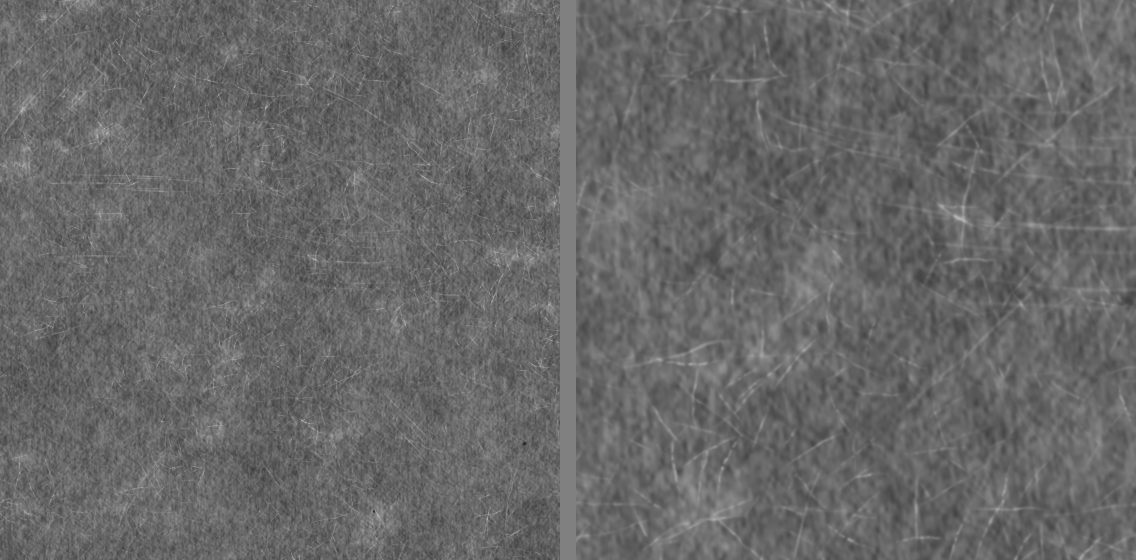
Left, the full canvas; right, a detail of the centre.
A three.js fragment shader for this texture:

```glsl
varying vec2 vUv;

const float PI = 3.14159;
const vec3 BASE_GREY = vec3(0.393);
const vec3 PIT_GREY = vec3(0.13);

float hash(vec2 p) {
  vec3 q = fract(p.xyx * 0.1031);
  q += dot(q, q.yzx + 33.33);
  return fract((q.x + q.y) * q.z);
}

vec2 hash2(vec2 p) {
  return vec2(hash(p), hash(p + 71.7));
}

float noise(vec2 p) {
  vec2 i = floor(p);
  vec2 f = fract(p);
  f = f * f * (3.0 - 2.0 * f);
  return mix(mix(hash(i), hash(i + vec2(1.0, 0.0)), f.x),
             mix(hash(i + vec2(0.0, 1.0)), hash(i + 1.0), f.x), f.y);
}

vec2 rotate(vec2 p, float angle) {
  float c = cos(angle);
  float s = sin(angle);
  return vec2(c * p.x + s * p.y, c * p.y - s * p.x);
}

float fbm(vec2 p) {
  float sum = 0.0;
  float gain = 0.5;
  for (int i = 0; i < 5; i++) {
    sum += gain * noise(p);
    p = rotate(p, 0.6) * 2.03 + 17.3;
    gain *= 0.55;
  }
  return sum / 1.055;
}

// Noise stretched along one direction, centred on zero
float fibres(vec2 p, float angle, vec2 frequency) {
  return noise(rotate(p, angle) * frequency + 400.0) - 0.5;
}

float softLine(float dist, float width) {
  return exp(-dist * dist / (width * width));
}

// One bent, tapered scratch per cell; reach is its half length in cells
float scratches(vec2 p, float cells, float reach, float width, float seed) {
  vec2 g = p * cells;
  float sum = 0.0;
  for (int y = -1; y <= 1; y++) {
    for (int x = -1; x <= 1; x++) {
      vec2 id = floor(g) + vec2(float(x), float(y));
      vec2 key = id + seed * 19.0;
      vec2 shape = hash2(key + 5.3);
      vec2 q = rotate(g - id - hash2(key), hash(key + 9.1) * PI);
      q.y += (shape.x - 0.5) * 0.4 * q.x * q.x;
      q.y += 0.04 * (noise(vec2(q.x * 6.0, shape.x * 50.0)) - 0.5);
      float len = reach * mix(0.3, 1.0, shape.y);
      float taper = 1.0 - smoothstep(len * 0.2, len, abs(q.x));
      float wear = 0.1 + 1.3 * noise(vec2(q.x * 14.0, shape.y * 90.0));
      sum += softLine(q.y / cells, width) * taper * wear * shape.x;
    }
  }
  return sum;
}

// A bundle of roughly concentric scratches around a distant centre
float sweep(vec2 p, vec2 centre, vec2 radii, float aim, float spread, float seed) {
  vec2 d = p - centre;
  float radius = length(d);
  float angle = atan(d.y, d.x) - aim;
  float sum = 0.0;
  for (int i = 0; i < 20; i++) {
    vec2 key = vec2(float(i) * 3.7, seed * 11.0);
    vec2 shape = hash2(key);
    float along = angle - (hash(key + 4.9) - 0.5) * spread;
    float track = mix(radii.x, radii.y, shape.x) + along * (shape.y - 0.5) * 0.12;
    track += 0.004 * (noise(vec2(along * 16.0, shape.x * 60.0)) - 0.5);
    float len = spread * mix(0.2, 0.65, shape.y);
    float taper = 1.0 - smoothstep(len * 0.3, len, abs(along));
    float wear = 0.1 + noise(vec2(along * radius * 60.0, shape.y * 80.0));
    sum += softLine(radius - track, 0.0013) * taper * wear * hash(key + 2.2);
  }
  return sum;
}

// Rare small dark pits
float pits(vec2 p, float cells) {
  vec2 id = floor(p * cells);
  vec2 d = (fract(p * cells) - mix(vec2(0.2), vec2(0.8), hash2(id + 3.0))) / cells;
  d += 0.002 * (vec2(noise(p * 300.0), noise(p * 300.0 + 9.0)) - 0.5);
  float size = mix(0.002, 0.0045, hash(id + 8.0));
  return step(0.91, hash(id + 31.0)) * (1.0 - smoothstep(size * 0.4, size, length(d)));
}

void main() {
  vec2 p = vUv;
  float clouds = fbm(p * 6.0 + 3.0) - 0.5;
  float mottle = fbm(p * 22.0 + 60.0);
  float worn = smoothstep(0.38, 0.66, fbm(p * 9.0 + 25.0));

  // Brushed grain, mostly upright
  float grain = 0.095 * fibres(p, 0.03, vec2(300.0, 70.0));
  grain += 0.07 * fibres(p, -0.65, vec2(300.0, 80.0));
  grain += 0.06 * fibres(p, 0.9, vec2(300.0, 75.0));
  grain += 0.095 * fibres(p, 0.2, vec2(400.0, 260.0));

  // Hairlines gather in worn patches, longer marks lie anywhere
  float hairs = 0.0;
  for (int i = 0; i < 5; i++) {
    float layer = float(i);
    hairs += scratches(p, 14.0 + 6.0 * layer, 0.95, 0.001, 2.0 + layer);
  }
  float marks = scratches(p, 5.0, 0.75, 0.0012, 9.0) + scratches(p, 8.0, 0.8, 0.0012, 12.0);

  float arcs = sweep(p, vec2(0.29, 0.1), vec2(0.55, 0.84), 1.05, 0.5, 1.0);
  arcs += sweep(p, vec2(1.66, -0.52), vec2(1.84, 2.16), 2.44, 0.09, 2.0);
  arcs += 0.8 * sweep(p, vec2(0.22, -1.43), vec2(1.88, 2.12), 1.57, 0.09, 3.0);
  arcs += 0.6 * sweep(p, vec2(0.65, 1.5), vec2(0.84, 1.05), -1.57, 0.25, 4.0);
  arcs += 0.8 * sweep(p, vec2(-0.01, -0.53), vec2(0.9, 1.08), 0.82, 0.14, 5.0);

  // Pale scuffs where the mottling peaks
  float scuffs = smoothstep(0.52, 0.8, mottle) * worn * noise(p * vec2(230.0, 150.0));

  float tone = 0.095 * clouds + 0.1 * (mottle - 0.5) + grain;
  tone += hairs * mix(0.05, 0.17, worn) + 0.15 * marks + 0.17 * arcs + 0.14 * scuffs;
  vec3 colour = BASE_GREY + min(tone, 0.3);
  colour = mix(colour, PIT_GREY, 0.85 * pits(p, 7.0));
  gl_FragColor = vec4(colour, 1.0);
}
```
